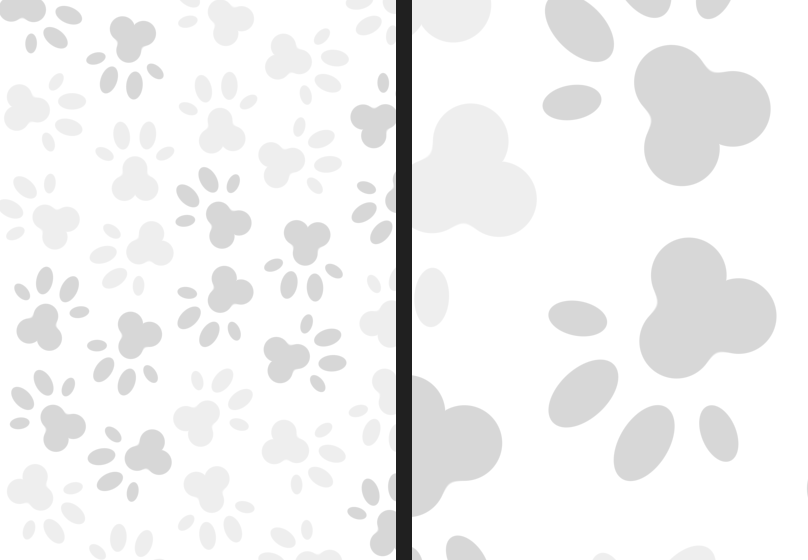
Left: the whole. Right: its middle third, enlarged.
A Shadertoy shader for this pattern:

```glsl
vec2 hash2(vec2 p) {
    vec3 q = fract(p.xyx * vec3(0.1031, 0.1030, 0.0973));
    q += dot(q, q.yzx + 33.33);
    return fract((q.xx + q.yz) * q.zy);
}

mat2 rotation(float angle) {
    float c = cos(angle), s = sin(angle);
    return mat2(c, s, -s, c);
}

float ellipseDistance(vec2 p, vec2 radii) {
    float k = length(p / radii);
    return k * (k - 1.0) / max(length(p / (radii * radii)), 1e-4);
}

float smoothMin(float a, float b, float blend) {
    float h = max(blend - abs(a - b), 0.0) / blend;
    return min(a, b) - h * h * blend * 0.25;
}

// Mirrored paw: a three-lobed pad, two long toes and two small side toes
float pawDistance(vec2 p) {
    p.x = abs(p.x);
    float heel = length(p - vec2(0.115, -0.30)) - 0.135;
    float crown = length(p - vec2(0.0, -0.09)) - 0.133;
    float pad = smoothMin(heel, crown, 0.07);
    float innerToe = ellipseDistance(rotation(0.13) * (p - vec2(0.14, 0.265)), vec2(0.088, 0.15));
    float outerToe = ellipseDistance(rotation(-0.5) * (p - vec2(0.325, 0.07)), vec2(0.106, 0.062));
    return min(pad, min(innerToe, outerToe));
}

void mainImage(out vec4 fragColor, in vec2 fragCoord) {
    vec2 p = fragCoord / iResolution.y * 6.0;
    float edge = 0.8 * 6.0 / iResolution.y;
    vec2 cellSize = vec2(0.93, 1.075);
    vec3 color = vec3(1.0);

    // Staggered columns of cells, each holding one jittered and turned paw
    for (int i = -1; i <= 1; i++) {
        float column = floor(p.x / cellSize.x) + float(i);
        float shift = 0.5 * mod(column, 2.0);
        float row = floor(p.y / cellSize.y - shift);
        for (int j = -1; j <= 1; j++) {
            vec2 cell = vec2(column, row + float(j));
            vec2 jitter = (hash2(cell + 17.0) - 0.5) * 0.13;
            vec2 center = (cell + vec2(0.5, 0.5 + shift)) * cellSize + jitter;
            float angle = 6.2832 * hash2(cell + 53.0).x;
            float d = pawDistance(rotation(angle) * (p - center));

            // Evenly spread mix of the two greys
            float pick = fract(dot(cell, vec2(0.618, 0.755)) + 0.2);
            float grey = pick < 0.52 ? 0.935 : 0.845;
            color = mix(color, vec3(grey), 1.0 - smoothstep(-edge, edge, d));
        }
    }
    fragColor = vec4(color, 1.0);
}
```
